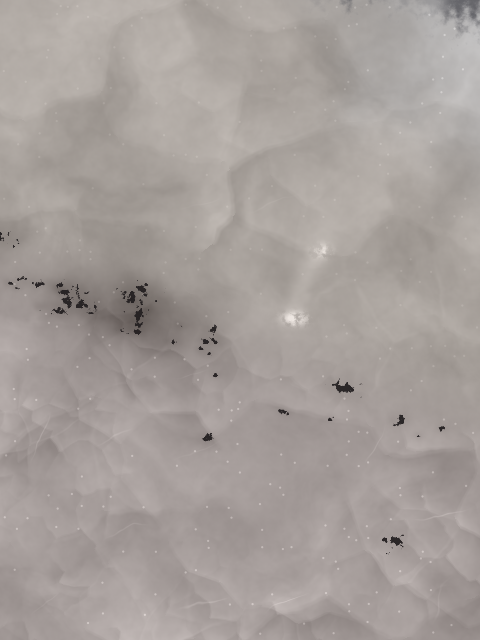
This texture is drawn by a Shadertoy shader. Its source:

```glsl
vec2 hash2(vec2 p) {
    vec3 q = fract(p.xyx * vec3(0.1031, 0.1030, 0.0973));
    q += dot(q, q.yzx + 33.33);
    return fract((q.xx + q.yz) * q.zy);
}

float noise(vec2 p) {
    vec2 i = floor(p), f = fract(p);
    f = f * f * (3.0 - 2.0 * f);
    return mix(mix(hash2(i).x, hash2(i + vec2(1, 0)).x, f.x),
               mix(hash2(i + vec2(0, 1)).x, hash2(i + vec2(1, 1)).x, f.x), f.y);
}

float fbm(vec2 p) {
    float sum = 0.0, amp = 0.5;
    for (int i = 0; i < 5; i++) {
        sum += amp * noise(p);
        p = mat2(1.6, 1.2, -1.2, 1.6) * p + 7.3;
        amp *= 0.5;
    }
    return sum / 0.97;
}

// Crystal faces: x is a tilted shade per cell, y marks the cell borders
vec2 facets(vec2 p) {
    vec2 base = floor(p);
    float near = 9.0, next = 9.0, nearShade = 0.0, nextShade = 0.0;
    for (int y = -1; y <= 1; y++)
    for (int x = -1; x <= 1; x++) {
        vec2 cell = base + vec2(x, y);
        vec2 h = hash2(cell + 40.0);
        vec2 local = p - cell - 0.1 - 0.8 * h;
        float d = length(local);
        vec2 tone = hash2(cell + 91.0);
        float shade = (tone.x - 0.5) * 0.8 - dot(local, vec2(tone.y - 0.6, 1.0));
        if (d < near) {
            next = near; nextShade = nearShade;
            near = d; nearShade = shade;
        } else if (d < next) {
            next = d; nextShade = shade;
        }
    }
    float gap = next - near;
    float blend = 0.5 + 0.5 * smoothstep(0.0, 0.07, gap);
    return vec2(mix(nextShade, nearShade, blend), 1.0 - smoothstep(0.0, 0.06, gap));
}

// Thin bright cleavage lines, one per grid cell at most
float scratches(vec2 p) {
    vec2 cell = floor(p), h = hash2(cell + 17.0);
    float angle = mix(0.2, 1.3, h.x * h.x);
    vec2 q = p - cell - 0.5;
    vec2 along = vec2(cos(angle), sin(angle));
    float s = dot(q, along), w = dot(q, vec2(-along.y, along.x)) + 0.2 * (h.y - 0.5);
    return step(0.55, h.y) * smoothstep(0.018, 0.0, abs(w)) * smoothstep(0.38, 0.05, abs(s));
}

void mainImage(out vec4 fragColor, in vec2 fragCoord) {
    vec2 p = fragCoord / iResolution.x;
    vec2 warp = vec2(fbm(p * 5.0 + 3.0), fbm(p * 5.0 + 31.0)) - 0.5;
    vec2 q = p + 0.09 * warp;
    float cloud = fbm(p * 3.2 + 1.6 * warp + 12.0) - 0.5;
    float wisps = fbm(p * 9.0 + 2.0 * warp + 50.0) - 0.5;
    float grain = fbm(p * 70.0) - 0.5;
    float lower = 1.0 - smoothstep(0.55, 0.85, p.y + 0.33 * p.x - 0.1);
    float icy = smoothstep(0.5, 1.0, p.x + 0.3 * warp.x) * smoothstep(0.85, 1.25, p.y + 0.3 * warp.y);

    // Milky body with faces that surface here and there
    float tone = 0.655 + 0.16 * cloud + 0.13 * wisps + 0.025 * grain;
    tone += 0.025 * smoothstep(0.6, 1.3, p.y) + 0.045 * icy - 0.012 * lower;
    float clarity = smoothstep(0.38, 0.62, fbm(p * 3.7 + 80.0)) * (1.0 - 0.8 * icy);
    vec2 big = facets(q * vec2(4.2, 4.6));
    vec2 mid = facets(mat2(0.8, 0.6, -0.6, 0.8) * (p + 0.05 * warp) * 8.0 + 5.0);
    vec2 small = facets(mat2(0.6, 0.8, -0.8, 0.6) * q * vec2(19.0, 15.0) + 9.0);
    float veil = smoothstep(0.45, 0.7, fbm(p * 7.0 + 60.0));
    tone += (0.03 + 0.05 * clarity) * big.x * (1.0 - 0.45 * lower) * (1.0 - 0.7 * icy);
    tone += 0.055 * mid.x * mix(0.35, 1.0, lower) * clarity;
    tone += 0.04 * small.x * veil * mix(0.2, 1.0, lower);
    tone += 0.022 * veil * (mid.y * clarity + 0.6 * big.y);
    tone += 0.06 * scratches(q * 6.0) * (0.3 + 0.7 * lower) * clarity;

    // Smoky band sloping down to the right
    float band = p.y - 0.77 + 0.33 * p.x;
    float smoke = exp(-band * band * 130.0) * (0.5 + 2.0 * wisps);
    vec2 core = (p - vec2(0.27, 0.69) + 0.1 * warp) / vec2(0.17, 0.075);
    tone -= 0.05 * max(smoke, 0.0) + 0.1 * exp(-dot(core, core)) * (0.8 + 2.0 * wisps);

    // Ragged black mineral clusters along the band, with a few strays below
    float ragged = fbm(p * 105.0 + 20.0), ink = 0.0;
    for (int i = 0; i < 38; i++) {
        vec2 a = hash2(vec2(i, 3)), b = hash2(vec2(i, 58));
        float x = i < 14 ? 0.02 + 0.44 * a.x : a.x;
        float spread = (a.y + b.x - 1.0) * 0.08 - (i > 31 ? 0.3 * b.y : 0.0);
        vec2 off = p - vec2(x, 0.77 - 0.33 * x + spread);
        off.y += 0.4 * off.x * (b.x - 0.3);
        float r = mix(0.006, 0.025, b.y * b.y);
        float d = length(off * vec2(0.8, 1.2)) / r;
        ink = max(ink, smoothstep(0.0, 0.1, ragged - 0.36 - 0.27 * d));
        tone -= 0.035 * exp(-0.35 * d * d);
    }

    // White crushed spots, a pale vein and tiny glints
    vec2 s1 = (p - vec2(0.615, 0.67)) / vec2(0.025, 0.013);
    vec2 s2 = (p - vec2(0.67, 0.81)) / vec2(0.02, 0.014);
    float crushed = exp(-dot(s1, s1)) + 0.6 * exp(-dot(s2, s2));
    float vein = p.x - 0.615 - 0.35 * (p.y - 0.67) + 0.06 * warp.x;
    tone += 0.07 * exp(-vein * vein * 2500.0) * smoothstep(0.64, 0.69, p.y) * smoothstep(0.9, 0.78, p.y);
    tone += 0.3 * crushed * smoothstep(0.3, 0.65, ragged);
    vec2 g = p * 45.0, gc = floor(g), gh = hash2(gc + 5.0);
    float glint = smoothstep(0.16, 0.04, length(g - gc - 0.25 - 0.5 * gh));
    tone += 0.13 * glint * step(0.9, hash2(gc + 77.0).x) * (0.35 + 0.65 * max(lower, icy));

    // Colour: warm above, rosy below, cool where icy
    vec3 tint = mix(vec3(0.0, -0.026, -0.048), vec3(0.0, -0.034, -0.043), lower);
    tint = mix(tint, vec3(-0.01, -0.012, -0.008), icy);
    vec3 col = vec3(clamp(tone, 0.36, 0.93)) + tint;
    float shadow = smoothstep(1.28, 1.36, p.y + 0.12 * wisps + 0.1 * grain) * smoothstep(0.58, 0.7, p.x);
    shadow *= 0.35 + 0.65 * smoothstep(0.07, 0.02, abs(abs(p.x - 0.86) - 0.11));
    col = mix(col, vec3(0.36, 0.36, 0.38), 0.9 * shadow);
    col = mix(col, vec3(0.13, 0.115, 0.12), 0.92 * ink);
    fragColor = vec4(col, 1.0);
}
```
